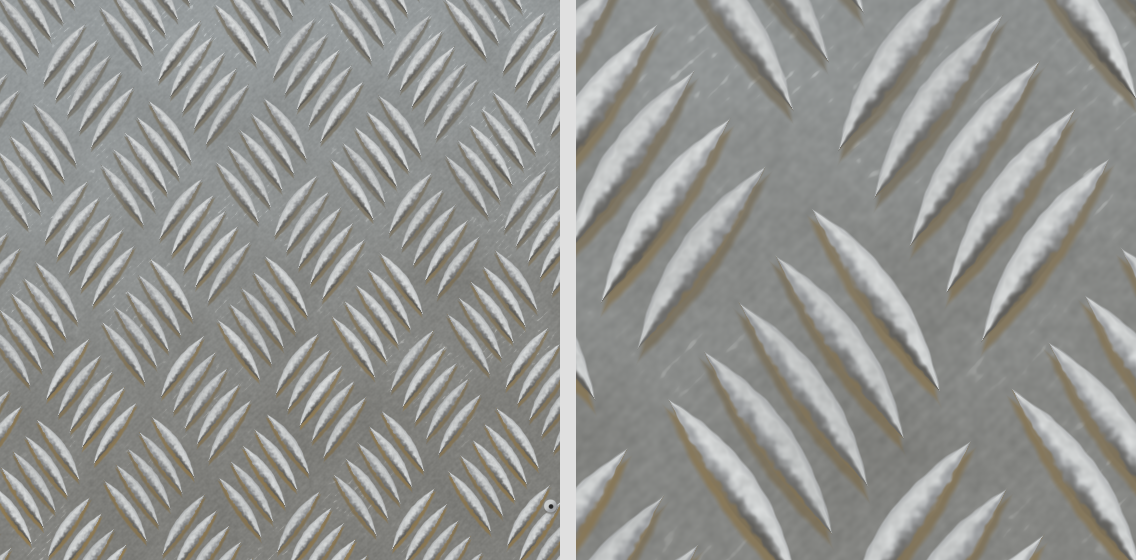
Left: the whole. Right: its middle third, enlarged.
Write a Shadertoy shader that draws this texture.

```glsl
const mat2 LATTICE = mat2(0.2051, 0.0052, 0.0026, -0.2819); // columns: steps across and down
const vec2 ORIGIN = vec2(0.1576, 0.8464);     // centre of one group of bars
const vec2 BAR_STEP = vec2(0.0213, -0.0284);  // from one bar to the next
const vec2 BAR_DIR = vec2(0.574, 0.819);
const float BAR_HALF_LENGTH = 0.066;
const float BULGE_UPPER = 0.0150;
const float BULGE_LOWER = 0.0070;
const int BARS_EACH_SIDE = 2;                 // five bars in a group
const float EDGE_WOBBLE = 0.0011;
const vec2 SHADOW_SHIFT = vec2(-0.001, 0.006);

const vec3 PLATE_TOP = vec3(0.585, 0.605, 0.61);
const vec3 PLATE_BOTTOM = vec3(0.50, 0.50, 0.485);
const vec3 BAR_LIT = vec3(0.79, 0.80, 0.80);
const vec3 BAR_MID = vec3(0.63, 0.64, 0.65);
const vec3 SHADE = vec3(0.36, 0.355, 0.34);
const vec3 TARNISH_TOP = vec3(0.47, 0.45, 0.40);
const vec3 TARNISH_BOTTOM = vec3(0.55, 0.46, 0.29);

const vec2 RIVET_POS = vec2(0.983, 0.0965);
const float RIVET_RADIUS = 0.0115;

float hash(vec2 p) {
    return fract(sin(dot(p, vec2(127.1, 311.7))) * 4375.85);
}

vec2 gradientAt(vec2 cell) {
    float angle = 6.2832 * hash(cell);
    return vec2(cos(angle), sin(angle));
}

float gradientNoise(vec2 p) {
    vec2 i = floor(p), f = p - i;
    vec2 w = f * f * f * (f * (f * 6.0 - 15.0) + 10.0);
    vec2 e = vec2(1.0, 0.0);
    float low = mix(dot(gradientAt(i), f), dot(gradientAt(i + e), f - e), w.x);
    float high = mix(dot(gradientAt(i + e.yx), f - e.yx),
                     dot(gradientAt(i + e.xx), f - e.xx), w.x);
    return mix(low, high, w.y);
}

// Coverage of a shape from its signed distance
float fill(float d, float softness) {
    return 1.0 - smoothstep(-softness, softness, d);
}

// x runs along the bar, y towards its upper side
vec2 toBar(vec2 p) {
    return vec2(dot(p, BAR_DIR), dot(p, vec2(-BAR_DIR.y, BAR_DIR.x)));
}

float barDistance(vec2 b) {
    float u = b.x / BAR_HALF_LENGTH;
    float arch = 1.0 - u * u;
    return max(b.y - BULGE_UPPER * arch, -b.y - BULGE_LOWER * arch);
}

vec3 barColor(vec2 b, vec3 tarnish, float seed, float grain) {
    float u = b.x / BAR_HALF_LENGTH;
    float arch = max(1.0 - u * u, 0.02);
    float t = (b.y / arch + BULGE_LOWER) / (BULGE_UPPER + BULGE_LOWER) + 0.12 * grain;
    float lit = smoothstep(0.25, 0.62, t) * (1.0 - 0.6 * smoothstep(0.8, 1.0, t));
    vec3 col = mix(BAR_MID, BAR_LIT, lit) + 0.06 * (seed - 0.5) + 0.06 * grain;
    // Dark flank, deepest on the lower half
    float flank = 1.0 - smoothstep(0.12, 0.48, t + 0.15 * u);
    col = mix(col, SHADE, flank * (1.0 - smoothstep(-0.5, 0.9, u)) * (0.7 + 0.3 * seed));
    return mix(col, tarnish, 0.8 * (1.0 - smoothstep(0.03, 0.18, t)));
}

void mainImage(out vec4 fragColor, in vec2 fragCoord) {
    vec2 uv = fragCoord / iResolution.y;
    float softness = max(0.8 / iResolution.y, 0.0008);

    // Worn plate
    float blotch = gradientNoise(uv * 7.0) + 0.5 * gradientNoise(uv * 19.0 + 5.0);
    float grain = gradientNoise(uv * 120.0) + 0.6 * gradientNoise(uv * 230.0);
    float brushed = gradientNoise(vec2(uv.x + uv.y, (uv.x - uv.y) * 5.0) * 32.0);
    float height = uv.y - 0.25 * (uv.x - 0.5) + 0.15 * blotch;
    vec3 col = mix(PLATE_BOTTOM, PLATE_TOP, smoothstep(0.1, 1.05, height));
    col += 0.03 * blotch + 0.03 * grain + 0.025 * brushed;
    col += 0.10 * smoothstep(0.3, 0.6, brushed + 0.3 * grain) * smoothstep(0.0, 0.4, blotch);

    vec3 tarnish = mix(TARNISH_BOTTOM, TARNISH_TOP, smoothstep(0.0, 0.9, uv.y + 0.2 * blotch));
    float wobble = EDGE_WOBBLE * gradientNoise(uv * 90.0 + 3.0);

    // Two families of groups, the second mirrored and half a cell away
    for (int family = 0; family < 2; family++) {
        float k = float(family);
        vec2 cell = inverse(LATTICE) * (uv - ORIGIN) - 0.5 * k;
        vec2 id = floor(cell + 0.5);
        vec2 p = LATTICE * (cell - id);
        p.x *= 1.0 - 2.0 * k;
        for (int i = -BARS_EACH_SIDE; i <= BARS_EACH_SIDE; i++) {
            float seed = hash(id + vec2(float(i) * 7.3, k * 3.7));
            vec2 q = p - BAR_STEP * float(i);
            vec2 b = toBar(q);
            float shadow = fill(barDistance(toBar(q + SHADOW_SHIFT)) + wobble, 0.0022);
            col = mix(col, tarnish * (0.9 + 0.15 * seed), shadow * (0.65 + 0.3 * seed));
            float body = fill(barDistance(b) + wobble, softness);
            col = mix(col, barColor(b, tarnish, seed, grain), body);
        }
    }

    // Rivet with a dark hole
    vec2 r = uv - RIVET_POS;
    float dist = length(r);
    col = mix(col, SHADE, 0.7 * fill(length(r + vec2(-0.001, 0.003)) - RIVET_RADIUS, 0.003));
    vec3 dome = mix(BAR_MID, BAR_LIT, smoothstep(-0.8, 0.6, (r.y - r.x) / RIVET_RADIUS));
    col = mix(col, dome, fill(dist - RIVET_RADIUS, softness));
    col = mix(col, SHADE * 0.4, fill(length(r - vec2(0.001, -0.001)) - 0.35 * RIVET_RADIUS, softness));

    fragColor = vec4(clamp(col, 0.0, 1.0), 1.0);
}
```
